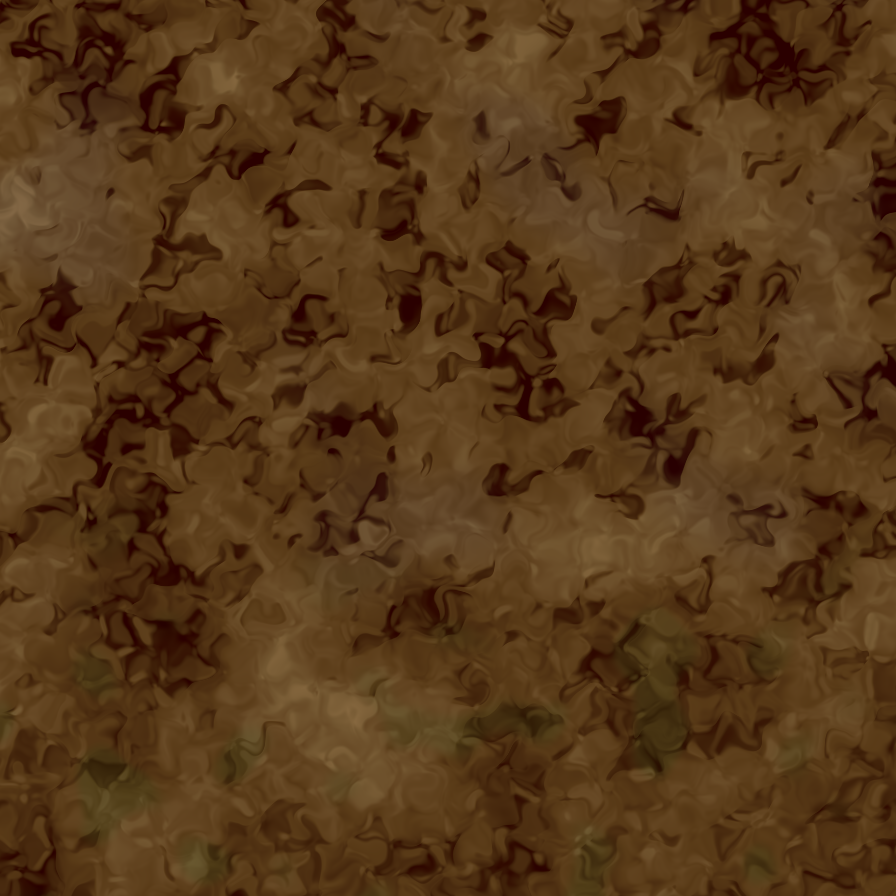
A Shadertoy shader for this texture:

```glsl
// Moist brown soil: pale earthy clumps broken by dark reddish crevices that
// lean to the upper right, strewn with soft-edged irregular crumbs and grit.
// Gradient noise makes the ground, and layers of jittered cells make the crumbs.

#define CLUMP_SCALE 5.0
#define CREVICE_SCALE 26.0
#define CREVICE_DEPTH 2.9
#define CREVICE_ANGLE 0.72
#define CREVICE_STRETCH 0.58
#define CRUMB_SCALE 21.0
#define CRUMB_LAYERS 4
#define CRUMB_CHANCE 0.6
#define EDGE_WIDTH 0.0035
#define WARP_AMOUNT 0.0055
#define BASE_TONE 3.35

// Soil colours from deep crevice to dry pale grain
const vec3 SOIL[7] = vec3[7](
    vec3(0.19, 0.04, 0.00), vec3(0.24, 0.12, 0.03), vec3(0.29, 0.17, 0.06),
    vec3(0.35, 0.23, 0.09), vec3(0.40, 0.28, 0.14), vec3(0.45, 0.34, 0.19),
    vec3(0.53, 0.41, 0.25));

float hash(vec2 p) {
    return fract(sin(dot(p, vec2(127.1, 311.7))) * 43758.5);
}

vec2 hash2(vec2 p) {
    return vec2(hash(p), hash(p + 57.3));
}

float slope(vec2 cell, vec2 offset) {
    return dot(2.0 * hash2(cell) - 1.0, offset);
}

// Gradient noise scaled to a spread of about one
float noise(vec2 p) {
    vec2 i = floor(p), f = p - i;
    vec2 w = f * f * (3.0 - 2.0 * f);
    vec2 e = vec2(1.0, 0.0);
    float low = mix(slope(i, f), slope(i + e, f - e), w.x);
    float high = mix(slope(i + e.yx, f - e.yx), slope(i + 1.0, f - 1.0), w.x);
    return 5.8 * mix(low, high, w.y);
}

mat2 rotation(float angle) {
    float c = cos(angle), s = sin(angle);
    return mat2(c, -s, s, c);
}

vec3 soilColour(float tone) {
    tone = clamp(tone, -0.5, 6.0);
    int step0 = int(clamp(floor(tone), 0.0, 5.0));
    return mix(SOIL[step0], SOIL[step0 + 1], tone - float(step0));
}

// Paint one layer of turned, uneven crumbs over the ground tone
float addCrumbs(float ground, vec2 p, float scale, float crumbTone) {
    vec2 q = p * scale;
    vec2 home = floor(q);
    for (int y = -1; y <= 1; y++)
    for (int x = -1; x <= 1; x++) {
        vec2 cell = home + vec2(x, y);
        vec2 seed = cell + scale * 3.0;
        vec2 centre = cell + 0.2 + 0.6 * hash2(seed);
        vec2 d = rotation(6.283 * hash(seed + 11.0)) * (q - centre);
        float radius = mix(0.18, 0.46, hash(seed + 23.0));
        float stretch = mix(1.0, 1.4, hash(seed + 31.0));
        d.y += 0.5 * d.x * d.x / radius * (hash(seed + 37.0) - 0.5);
        float edge = length(d * vec2(1.0 / stretch, stretch)) - radius;
        float shape = 1.0 - smoothstep(-1.0, 1.0, edge / (scale * EDGE_WIDTH));
        float present = step(hash(seed + 41.0), CRUMB_CHANCE);
        float opacity = mix(0.35, 1.0, hash(seed + 43.0));
        float shade = hash(seed + 47.0);
        float tone = crumbTone + 2.1 * shade * shade - 0.6;
        tone += 0.25 * d.y / radius;
        ground = mix(ground, tone, shape * present * opacity);
    }
    return ground;
}

void mainImage(out vec4 fragColor, in vec2 fragCoord) {
    vec2 uv = fragCoord / iResolution.y;

    // Bend the plane so that every outline is uneven
    vec2 bend = vec2(noise(uv * 34.0), noise(uv * 34.0 + 71.0));
    vec2 p = uv + WARP_AMOUNT * bend;

    // Broad clumps, with duller and damper loam toward the bottom
    float clump = 0.75 * noise(p * CLUMP_SCALE + 3.7)
                + 0.6 * noise(p * CLUMP_SCALE * 2.3 + 19.0);
    float loam = 1.0 - smoothstep(0.15, 0.48, uv.y + 0.04 * clump);

    // Slanted crevices between the clumps
    vec2 q = rotation(CREVICE_ANGLE) * p * vec2(1.0);
    q.x *= CREVICE_STRETCH;
    float pits = 0.8 * noise(q * CREVICE_SCALE)
               + 0.5 * noise(q * CREVICE_SCALE * 2.1 + 40.0);
    float crevice = smoothstep(0.2, 0.65, pits - 0.7 * clump - 0.1);

    // Ground tone with fine mottling
    float mottle = noise(p * 40.0 + 8.0) + 0.5 * noise(p * 85.0);
    float tone = BASE_TONE + 0.65 * clump - 0.6 * loam + 0.33 * mottle;
    tone -= crevice * mix(CREVICE_DEPTH, 1.3, loam);

    // Crumbs from coarse to fine
    float crumbTone = BASE_TONE + 0.1 + 0.5 * clump - 0.2 * loam;
    float scale = CRUMB_SCALE;
    for (int i = 0; i < CRUMB_LAYERS; i++) {
        tone = addCrumbs(tone, p + 0.37 * float(i), scale, crumbTone);
        scale *= 1.43;
    }

    // Slight olive damp below and greyer dust above
    vec3 colour = soilColour(tone);
    float damp = loam * smoothstep(0.4, 1.6, noise(uv * 13.0 + 90.0));
    float dust = (1.0 - loam) * smoothstep(0.2, 1.8, noise(uv * 6.0 + 33.0));
    colour += damp * vec3(-0.035, 0.01, 0.0) + dust * vec3(-0.01, 0.0, 0.025);
    fragColor = vec4(clamp(colour, 0.0, 1.0), 1.0);
}
```
